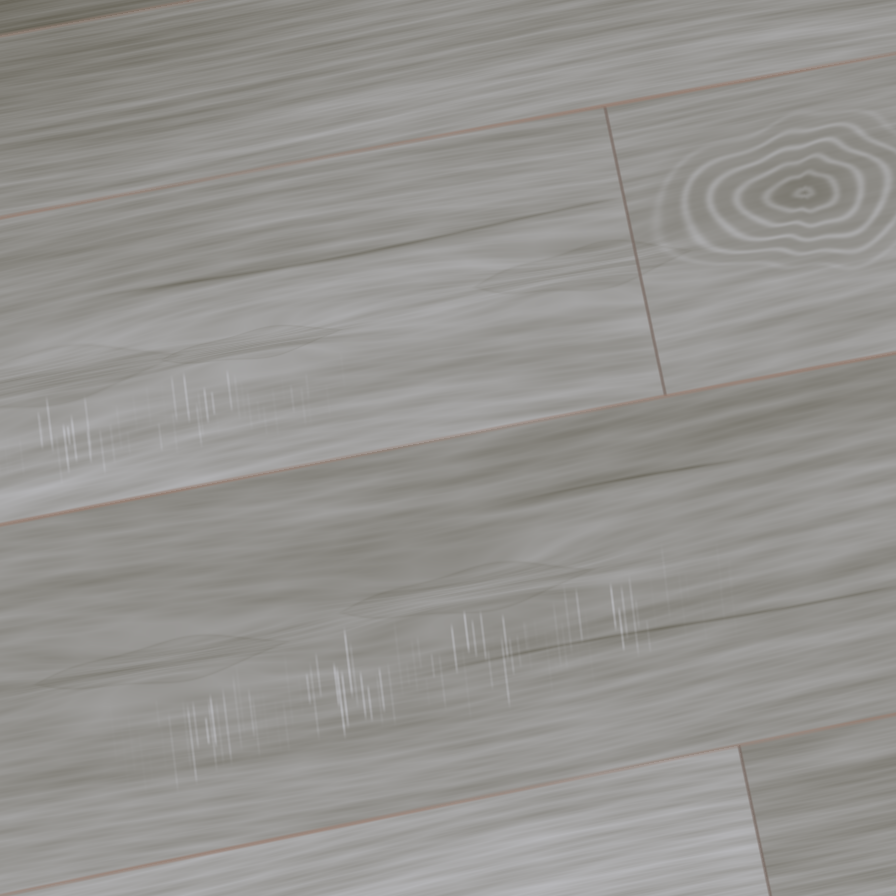
This texture is drawn by a WebGL 2 fragment shader. Its source:

```glsl
#version 300 es
precision highp float;
// Grey oak floor boards seen at a slant: sheared rows with warm bevel seams,
// grain from layered sines and stretched cellular noise, lens-shaped figure,
// one ringed knot, fine cracks and clusters of pale saw scratches.
uniform vec2 u_resolution;
out vec4 fragColor;

#define SEAM_WIDTH 0.0021
#define JOINT_WIDTH 0.0017
#define JOINT_LEAN 0.21
#define BOARD_LENGTH 2.4
#define GRAIN_AMOUNT 0.065
#define FIBRE_AMOUNT 0.30
#define SCRATCH_COLUMNS 76.0
#define SCRATCH_AMOUNT 0.50
#define KNOT_CENTRE vec2(0.898, 0.785)
#define RING_FREQUENCY 205.0

const vec3 DARK_OAK = vec3(0.49, 0.48, 0.45);
const vec3 PALE_OAK = vec3(0.71, 0.71, 0.72);
const vec3 SEAM_TAN = vec3(0.59, 0.49, 0.44);
const vec3 JOINT_BROWN = vec3(0.46, 0.40, 0.37);

// Board tone per row, from the bottom up
const float ROW_TONE[5] = float[5](0.80, 0.43, 0.56, 0.43, 0.08);
// Lens figure: centre, half length, half height
const vec4 LENS[5] = vec4[5](
  vec4(0.03, 0.575, 0.17, 0.034), vec4(0.28, 0.615, 0.10, 0.018),
  vec4(0.65, 0.700, 0.12, 0.028), vec4(0.18, 0.260, 0.14, 0.026),
  vec4(0.52, 0.340, 0.14, 0.028));
// Cracks: height, start, end
const vec3 CRACK[3] = vec3[3](
  vec3(0.645, 0.05, 0.70), vec3(0.325, 0.52, 0.82), vec3(0.150, 0.42, 1.0));

vec2 hash2(vec2 p) {
  vec3 q = fract(p.xyx * vec3(0.1031, 0.1030, 0.0973));
  q += dot(q, q.yzx + 33.33);
  return fract((q.xx + q.yz) * q.zy);
}

// Distance to the nearest jittered cell point
float cellular(vec2 p) {
  vec2 cell = floor(p);
  float nearest = 2.0;
  for (int j = -1; j <= 1; j++)
    for (int i = -1; i <= 1; i++) {
      vec2 c = cell + vec2(i, j);
      nearest = min(nearest, length(c + hash2(c) - p));
    }
  return nearest;
}

// Layered sines running along the board
float grain(vec2 g, float seed) {
  float sum = 0.0, freq = 8.0;
  for (int i = 0; i < 5; i++) {
    float k = float(i) + seed;
    float sway = 1.5 * sin(g.x * (2.3 + 0.7 * float(i)) + k * 2.4);
    sum += sin(g.y * freq + sway + k * 4.1) * (0.65 + 0.35 * sin(g.x * 3.7 + k * 1.9));
    freq *= 1.83;
  }
  return sum;
}

float line(float d, float width, float soft) {
  return 1.0 - smoothstep(width - soft, width + soft, abs(d));
}

// Pale strokes scattered in a band of the given centre and half height
float scratches(float s, float d, float halfHeight, float seed) {
  float col = floor(s * SCRATCH_COLUMNS);
  vec2 h = hash2(vec2(col + 7.0, seed));
  vec2 k = hash2(vec2(col + 91.0, seed + 5.0));
  float x = (fract(s * SCRATCH_COLUMNS) - 0.25 - 0.5 * h.x) / SCRATCH_COLUMNS;
  float reach = halfHeight * (0.25 + 0.6 * k.x);
  float stroke = 1.0 - smoothstep(0.6 * reach, reach, abs(d - (h.y - 0.5) * halfHeight));
  float clump = 0.55 + 0.45 * sin(s * 41.0 + seed);
  return line(x, 0.0013, 0.0013) * stroke * clump * smoothstep(0.15, 0.9, k.y);
}

void main() {
  vec2 p = gl_FragCoord.xy / u_resolution;
  float px = 1.0 / u_resolution.y;

  // Slanted board space: u along, v across, rows narrowing upward
  float u = p.x + JOINT_LEAN * p.y;
  float v = p.y - p.x * mix(0.208, 0.182, p.y);
  float across = v * (3.128 + v * (-3.024 + v * 3.147));
  float row = floor(across), w = across - row;
  float joint = 0.86 - 0.44 * step(2.5, row) + 0.5 * BOARD_LENGTH * mod(row + 1.0, 2.0);
  float rightSide = step(joint, u);
  float seed = row * 3.7 + rightSide * 1.9 + 5.0;

  // Board tone and soft light
  float tone = ROW_TONE[int(clamp(row + 1.0, 0.0, 4.0))];
  tone -= rightSide * (row < 0.0 ? 0.38 : 0.06);
  tone += 0.2 * (0.5 - w) - 0.28 * smoothstep(0.55, 0.0, length(p - vec2(0.0, 1.0)));

  // Lens figure bends the grain and leaves dark outlines
  float bend = 0.0, figure = 0.0;
  for (int i = 0; i < 5; i++) {
    vec2 q = p - LENS[i].xy;
    q.y -= 0.17 * q.x;
    vec2 n = q / LENS[i].zw;
    float edge = abs(n.y) - (1.0 - n.x * n.x) * (0.85 + 0.15 * sin(n.x * 5.0));
    float inside = 1.0 - smoothstep(-0.1, 0.1, edge);
    float fade = 1.0 - smoothstep(0.8, 1.3, abs(n.x));
    figure += fade * (0.08 * inside + 0.15 * line(edge, 0.03, 0.09));
    bend += 0.12 * n.y * exp(-dot(n, n));
  }

  // Knot rings on the short board
  vec2 q = p - KNOT_CENTRE;
  q.y -= 0.1 * q.x;
  float angle = atan(q.y, q.x);
  float r = length(q * vec2(1.0, 1.9));
  r *= 1.0 + 0.07 * sin(angle * 3.0 + 1.0) + 0.04 * sin(angle * 7.0 + r * 30.0);
  float knot = (1.0 - smoothstep(0.11, 0.20, r)) * rightSide * step(0.5, row) * step(row, 1.5);
  float rings = pow(0.5 + 0.5 * sin(r * RING_FREQUENCY), 3.0);

  // Grain and fibres
  vec2 g = vec2(u, w + bend + 0.025 * sin(u * 5.0 + seed));
  float fibre = cellular(vec2(g.x * 4.0 + seed * 9.0, g.y * 26.0)) - 0.5;
  fibre += 0.6 * (cellular(vec2(g.x * 13.0, g.y * 62.0 + seed * 17.0)) - 0.5);
  tone += (GRAIN_AMOUNT * grain(g, seed) + FIBRE_AMOUNT * fibre) * (1.0 - 0.65 * knot);
  tone += knot * (0.42 * rings - 0.20 - 0.30 * exp(-r * r * 500.0)) - figure;

  // Cracks fade in and out along the grain
  for (int i = 0; i < 3; i++) {
    float d = v - CRACK[i].x - 0.004 * sin(u * 9.0 + float(i));
    float span = smoothstep(CRACK[i].y, CRACK[i].y + 0.2, p.x)
      * (1.0 - smoothstep(CRACK[i].z - 0.05, CRACK[i].z + 0.02, p.x));
    tone -= span * (0.38 * line(d, 0.0014, 0.0022) + 0.10 * exp(-d * d * 9000.0));
  }

  // Saw scratches in two bands, each in two layers
  float marks = 0.0;
  for (int i = 0; i < 2; i++) {
    float s = p.x + 0.12 * p.y + 0.0057 * float(i), k = float(i) * 13.0;
    float lower = smoothstep(0.1, 0.28, p.x) * (1.0 - smoothstep(0.68, 0.84, p.x));
    marks += lower * scratches(s, v - 0.125 - 0.07 * p.x, 0.062, 3.0 + k);
    marks += 0.7 * (1.0 - smoothstep(0.3, 0.4, p.x)) * scratches(s, v - 0.495, 0.045, 8.0 + k);
  }
  tone += SCRATCH_AMOUNT * marks;

  // Colour, seams and end joints
  vec3 color = mix(DARK_OAK, PALE_OAK, clamp(tone, -0.5, 1.15));
  float slope = length(vec2(dFdx(across), dFdy(across))) / px;
  float seamDistance = (across - round(across)) / slope;
  float seam = line(seamDistance, SEAM_WIDTH, max(px, 0.0016));
  float end = line(u - joint, JOINT_WIDTH, max(px, 0.0014));
  color = mix(color, JOINT_BROWN, 0.7 * end);
  color = mix(color, SEAM_TAN, seam * (0.6 + 0.2 * sin(u * 7.0 + row)));
  fragColor = vec4(color, 1.0);
}
```
